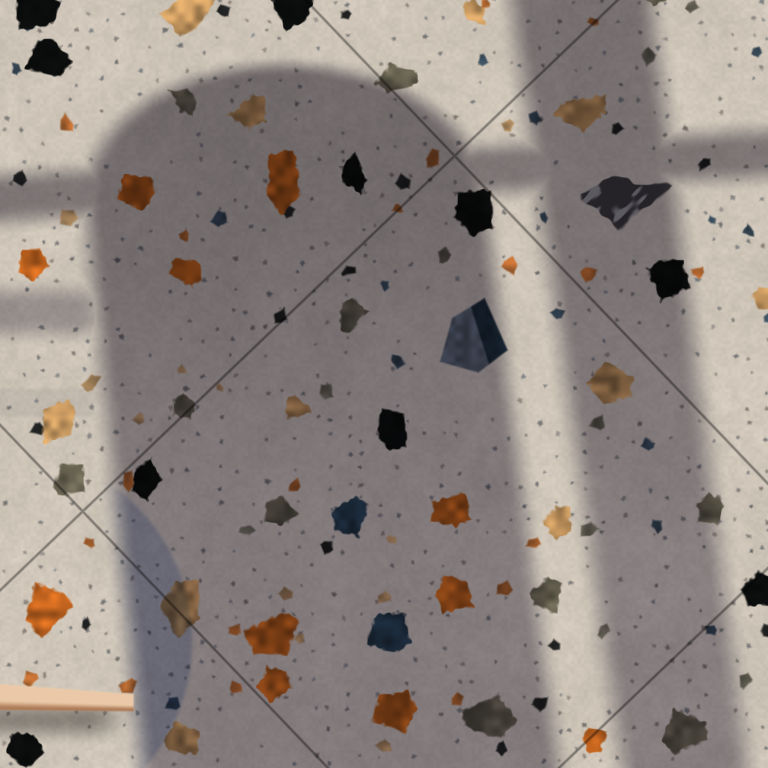
Write a Shadertoy shader that draws this texture.

```glsl
// Terrazzo floor with diagonal tile joints under soft window-like shadows.
// Chips are hashed convex polygons on jittered grids at three scales; the
// light is a union of soft bands and an arch that tints the stone beneath.

vec3 hash3(vec2 p) {
    vec3 q = fract(p.xyx * vec3(0.1031, 0.1030, 0.0973));
    q += dot(q, q.yxz + 33.33);
    return fract((q.xxy + q.yzz) * q.zyx);
}

float noise(vec2 p) {
    vec2 i = floor(p), f = fract(p);
    f = f * f * (3.0 - 2.0 * f);
    return mix(mix(hash3(i).x, hash3(i + vec2(1, 0)).x, f.x),
               mix(hash3(i + vec2(0, 1)).x, hash3(i + 1.0).x, f.x), f.y);
}

float cover(float d) { return 1.0 - smoothstep(-0.002, 0.002, d); }

// Soft strip of given half width around zero
float strip(float x, float halfWidth, float soft) {
    return 1.0 - smoothstep(halfWidth - soft, halfWidth + soft, abs(x));
}

vec3 stoneColor(float h) {
    if (h < 0.20) return vec3(0.045, 0.05, 0.05);  // basalt
    if (h < 0.40) return vec3(0.76, 0.39, 0.12);   // amber
    if (h < 0.64) return vec3(0.77, 0.59, 0.37);   // sandstone
    if (h < 0.85) return vec3(0.41, 0.39, 0.32);   // olive
    return vec3(0.16, 0.25, 0.32);                 // slate
}

const vec2 SLATE = vec2(0.617, 0.562);
const vec2 MARBLE = vec2(0.815, 0.737);

// One layer of scattered chips, blended over the ground colour
vec3 chips(vec3 ground, vec2 p, float cell, float radius, float density, float gray) {
    vec2 home = floor(p / cell);
    for (int j = -1; j <= 1; j++)
    for (int i = -1; i <= 1; i++) {
        vec2 id = home + vec2(i, j) + 40.0;
        vec3 h = hash3(id + cell * 900.0), k = hash3(id * 1.7 + 71.3);
        vec2 center = (id - 40.0 + 0.5 + 0.6 * (h.xy - 0.5)) * cell;
        float keepOut = min(distance(center, SLATE), distance(center, MARBLE));
        if (h.z > density || keepOut < 0.075 + radius) continue;

        // Intersect five half planes with uneven angles and offsets
        vec2 q = p - center;
        float size = radius * mix(0.6, 1.15, k.x), d = -1.0;
        for (int n = 0; n < 5; n++) {
            vec3 e = hash3(id + 13.7 * float(n + 1));
            float a = 6.2832 * (k.y + (float(n) + 0.6 * e.x) / 5.0);
            d = max(d, dot(q, vec2(cos(a), sin(a))) - size * mix(0.55, 1.1, e.y));
        }
        d += (noise(p * 170.0) - 0.5) * radius * 0.18;
        vec3 stone = mix(stoneColor(k.z), vec3(0.42, 0.43, 0.45), gray);
        stone *= 0.72 + 0.5 * noise(p * 85.0 + id);
        ground = mix(ground, stone, cover(d) * mix(1.0, 0.7, gray));
    }
    return ground;
}

// Two-tone slate block
vec3 slateBlock(vec3 ground, vec2 p) {
    float d = max(dot(p, vec2(-0.963, 0.27)) - 0.0335, dot(p, vec2(-0.526, 0.85)) - 0.035);
    d = max(d, max(dot(p, vec2(0.915, 0.404)) - 0.033, dot(p, vec2(0.607, -0.795)) - 0.041));
    d = max(d, dot(p, vec2(-0.27, -0.963)) - 0.0437);
    float facet = cover(0.008 - dot(p, vec2(0.954, 0.3)));
    vec3 stone = mix(vec3(0.36, 0.40, 0.45), vec3(0.11, 0.17, 0.22), facet);
    return mix(ground, stone * (0.8 + 0.4 * noise(p * 100.0 + 50.0)), cover(d));
}

// Veined marble shard with a ragged lower edge
vec3 marbleShard(vec3 ground, vec2 p) {
    float d = max(dot(p, vec2(-0.417, 0.909)) - 0.0357, dot(p, vec2(0.096, 0.995)) - 0.029);
    d = max(d, max(dot(p, vec2(0.617, -0.787)) - 0.022, dot(p, vec2(-0.678, -0.735)) - 0.034));
    d += 0.012 * (noise(p * 75.0 + 20.0) - 0.4);
    float vein = smoothstep(0.55, 0.8, noise(vec2(p.x + p.y, p.y - p.x) * vec2(40, 110) + 30.0));
    return mix(ground, mix(vec3(0.25, 0.24, 0.25), vec3(0.62), vein), cover(d));
}

float shadowAmount(vec2 p) {
    // Arch: elliptical cap on slightly leaning sides
    float drop = max(0.74 - p.y, 0.0), halfWidth = 0.26 + 0.015 * drop;
    vec2 v = vec2((p.x - 0.371 - 0.115 * drop) / halfWidth, max(p.y - 0.74, 0.0) / 0.175);
    float s = 1.0 - smoothstep(-0.022, 0.022, (length(v) - 1.0) * halfWidth);
    // Leaning upright and crossbar
    s = max(s, 0.95 * strip(p.x - 0.7565 - 0.135 * (1.0 - p.y), 0.0915 - 0.01 * (1.0 - p.y), 0.024));
    s = max(s, 0.9 * strip(p.y - 0.742 - 0.058 * p.x, 0.03, 0.02));
    // Fainter bars at the left
    float left = 1.0 - smoothstep(0.10, 0.16, p.x);
    s = max(s, 0.65 * left * strip(p.y - 0.594, 0.028, 0.02));
    return max(s, 0.15 * left * strip(p.y - 0.476, 0.018, 0.004));
}

void mainImage(out vec4 fragColor, in vec2 fragCoord) {
    vec2 p = fragCoord / iResolution.xy;

    // Mottled cement and chips from fine to coarse
    vec3 color = vec3(0.80, 0.765, 0.715);
    color *= 0.94 + 0.05 * noise(p * 14.0) + 0.04 * noise(p * 70.0) + 0.05 * noise(p * 240.0);
    color = chips(color, p, 0.021, 0.0028, 0.35, 0.85);
    color = chips(color, p, 0.068, 0.0095, 0.40, 0.15);
    color = chips(color, p, 0.137, 0.029, 0.74, 0.0);
    color = slateBlock(color, p - SLATE);
    color = marbleShard(color, p - MARBLE);

    // Square joints turned about their crossing
    vec2 q = mat2(0.723, -0.691, 0.691, 0.723) * (p - vec2(0.592, 0.797));
    vec2 joint = abs(fract(q / 0.67 + 0.5) - 0.5) * 0.67;
    color *= 1.0 - 0.38 * strip(min(joint.x, joint.y), 0.0016, 0.0014);

    // Shadow tint, deeper toward the top, with a cool crescent at lower left
    float shade = shadowAmount(p);
    vec3 tint = vec3(0.595, 0.583, 0.63) * mix(1.07, 0.93, smoothstep(0.2, 0.85, p.y));
    float disc = 1.0 - smoothstep(-0.004, 0.004, length(p - vec2(0.0, 0.165)) - 0.25);
    tint *= mix(vec3(1), vec3(0.80, 0.85, 0.94), disc);
    color *= mix(vec3(1), tint, shade);

    // Tapered wooden rod and its contact shadow
    float rodY = p.y - 0.0925 + 0.043 * p.x, rodHalf = 0.0168 - 0.033 * p.x;
    color *= 1.0 - 0.35 * strip(p.y - 0.063, 0.018, 0.018) * (1.0 - smoothstep(0.11, 0.18, p.x));
    vec3 wood = mix(vec3(0.68, 0.48, 0.34), vec3(0.92, 0.79, 0.66), smoothstep(-0.9, -0.2, rodY / rodHalf));
    color = mix(color, wood, cover(max(abs(rodY) - rodHalf, p.x - 0.174)));

    fragColor = vec4(color, 1.0);
}
```
